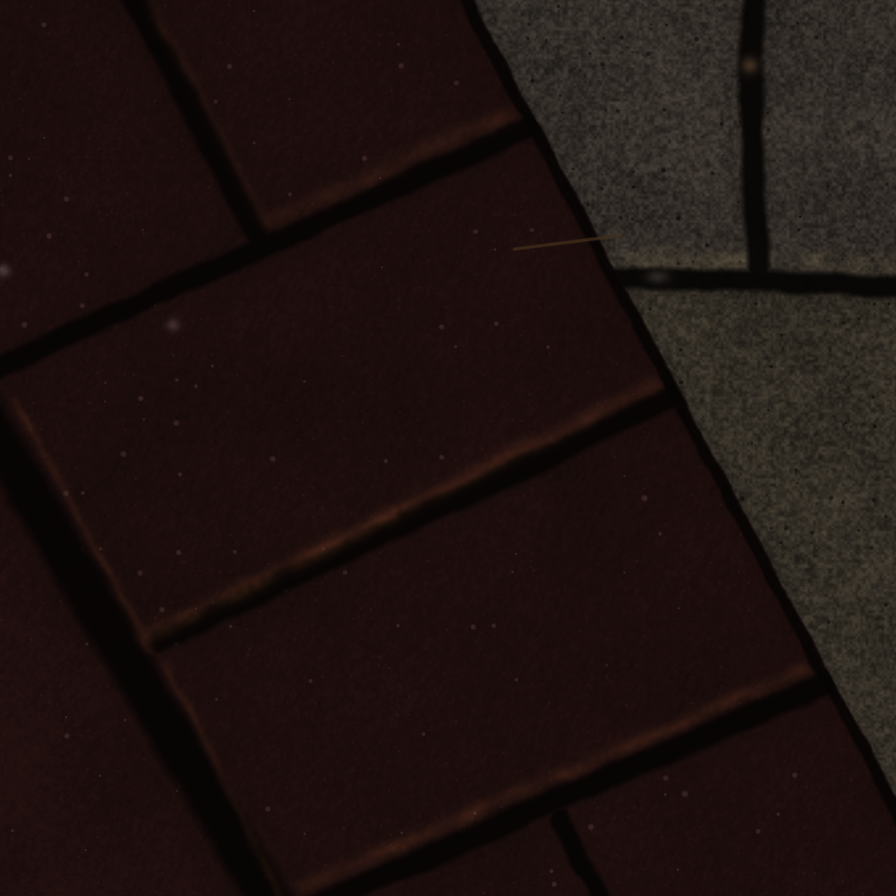
Write a Shadertoy shader that draws this texture.

```glsl
// Dim red-brown bricks laid on a slant beside grey stone slabs.
// Joints and worn edges are noisy distance fields to line segments;
// value noise gives the grain, and hashed cells scatter pale grit.

float hash(vec2 p) {
    vec3 q = fract(vec3(p.xyx) * 0.1031);
    q += dot(q, q.yzx + 33.33);
    return fract((q.x + q.y) * q.z);
}

float noise(vec2 p) {
    vec2 i = floor(p), f = fract(p);
    f = f * f * (3.0 - 2.0 * f);
    return mix(mix(hash(i), hash(i + vec2(1, 0)), f.x),
               mix(hash(i + vec2(0, 1)), hash(i + vec2(1, 1)), f.x), f.y);
}

float fbm(vec2 p) {
    float sum = 0.0, amp = 0.5;
    for (int i = 0; i < 4; i++) {
        sum += amp * noise(p);
        p = mat2(1.6, 1.2, -1.2, 1.6) * p + 7.3;
        amp *= 0.5;
    }
    return sum;
}

float segment(vec2 p, vec2 a, vec2 b) {
    vec2 ab = b - a;
    return length(p - a - ab * clamp(dot(p - a, ab) / dot(ab, ab), 0.0, 1.0));
}

// Dark core of a joint with a soft shadow around it.
float joint(float dist, float halfWidth) {
    float core = 1.0 - smoothstep(halfWidth * 0.55, halfWidth * 1.35, dist);
    return max(core, 0.4 * exp(-dist / halfWidth));
}

// Thin glow along a worn edge.
float rim(float dist, float width) {
    return exp(-dist * dist / (width * width));
}

// Sparse round grit: one possible grain per cell.
float grit(vec2 p, float cells, float chance) {
    vec2 id = floor(p * cells);
    vec2 center = 0.3 + 0.4 * vec2(hash(id + 3.1), hash(id + 8.7));
    float radius = 0.08 + 0.14 * hash(id + 5.5);
    float grain = 1.0 - smoothstep(radius * 0.4, radius, length(fract(p * cells) - center));
    return grain * step(1.0 - chance, hash(id + 14.2));
}

vec3 brickColor(vec2 p, vec2 q) {
    // Grain stretched along a diagonal.
    vec2 g = mat2(0.88, 0.47, -0.47, 0.88) * p;
    float grain = noise(g * vec2(260, 130)) + noise(p * 330.0) - 1.0;
    vec3 col = vec3(0.108, 0.051, 0.047) * (0.86 + 0.28 * fbm(p * 9.0) + 0.18 * grain);
    col *= 1.0 + 0.12 * smoothstep(0.45, 0.0, p.x + 0.6 * p.y);
    col += vec3(0.10, 0.08, 0.075) * grit(p, 48.0, 0.05);
    col += vec3(0.04, 0.022, 0.018) * grit(p + 0.37, 95.0, 0.12);

    // Joints between bricks.
    float dark = joint(segment(q, vec2(0.14, 1.02), vec2(0.29, 0.733)), 0.014);
    dark = max(dark, joint(segment(q, vec2(-0.02, 0.582), vec2(0.59, 0.858)), 0.013));
    dark = max(dark, joint(segment(q, vec2(0.175, 0.284), vec2(0.75, 0.557)), 0.014));
    dark = max(dark, joint(segment(q, vec2(0.33, -0.02), vec2(0.92, 0.237)), 0.014));
    dark = max(dark, joint(segment(q, vec2(-0.02, 0.54), vec2(0.31, -0.02)), 0.026));
    dark = max(dark, joint(segment(q, vec2(0.625, 0.085), vec2(0.68, -0.02)), 0.011));
    col = mix(col, vec3(0.024, 0.014, 0.012), dark * 0.95);

    // Worn edges: long lower rims, then faint left rims.
    float wear = 0.35 + 0.9 * noise(p * 38.0) * (0.6 + 0.6 * noise(p * 150.0));
    float lit = rim(segment(q, vec2(0.168, 0.291), vec2(0.73, 0.572)), 0.009);
    lit += 0.75 * rim(segment(q, vec2(0.34, 0.01), vec2(0.9, 0.255)), 0.008);
    lit += 0.55 * rim(segment(q, vec2(0.30, 0.753), vec2(0.57, 0.872)), 0.010);
    lit += 0.55 * rim(segment(q, vec2(0.018, 0.553), vec2(0.168, 0.275)), 0.005);
    lit += 0.45 * rim(segment(q, vec2(0.185, 0.257), vec2(0.312, 0.004)), 0.005);
    lit += 0.3 * rim(segment(q, vec2(0.165, 1.0), vec2(0.29, 0.76)), 0.007);
    return col + vec3(0.135, 0.072, 0.038) * lit * wear;
}

vec3 slabColor(vec2 p, vec2 q) {
    float lower = 1.0 - smoothstep(0.67, 0.69, p.y);
    vec3 col = mix(vec3(0.198, 0.176, 0.156), vec3(0.196, 0.175, 0.142), lower);
    float grain = noise(p * 190.0) + noise(p * 340.0) - 1.0;
    col *= 0.82 + 0.36 * fbm(p * 14.0) + 0.42 * grain;
    col *= 1.0 - 0.5 * grit(p, 60.0, 0.12);

    // Pale lip above the level joint, then the joints themselves.
    col += vec3(0.11, 0.10, 0.06) * noise(p * 45.0)
         * rim(segment(q, vec2(0.69, 0.708), vec2(1.02, 0.705)), 0.012);
    float upright = min(segment(q, vec2(0.845, 1.02), vec2(0.837, 0.93)),
                        segment(q, vec2(0.837, 0.93), vec2(0.846, 0.69)));
    float dark = max(joint(upright, 0.014),
                     joint(segment(q, vec2(0.69, 0.691), vec2(1.02, 0.680)), 0.013));
    return mix(col, vec3(0.026, 0.019, 0.015), dark * 0.95);
}

void mainImage(out vec4 fragColor, in vec2 fragCoord) {
    vec2 p = fragCoord / iResolution.xy;
    vec2 q = p + 0.009 * (vec2(fbm(p * 28.0), fbm(p * 28.0 + 40.0)) - 0.47);

    // Slanted border: positive on the slab side.
    float side = dot(q - vec2(0.527, 1.0), vec2(0.883, 0.468));
    vec3 col = mix(brickColor(p, q), slabColor(p, q), smoothstep(-0.002, 0.003, side));
    col = mix(col, vec3(0.022, 0.014, 0.012), 0.9 * joint(abs(side + 0.006), 0.007));

    // Loose straw and pebbles.
    float straw = segment(p, vec2(0.574, 0.722), vec2(0.692, 0.737));
    col = mix(col, vec3(0.26, 0.18, 0.10), 0.75 * (1.0 - smoothstep(0.0005, 0.003, straw)));
    col += vec3(0.20, 0.15, 0.10) * rim(length(p - vec2(0.837, 0.927)), 0.009);
    col += vec3(0.13, 0.12, 0.12) * rim(length(p - vec2(0.193, 0.637)), 0.007);
    col += vec3(0.17, 0.16, 0.17) * rim(length(p - vec2(0.004, 0.698)), 0.007);
    col += vec3(0.13, 0.12, 0.11) * rim(length((p - vec2(0.734, 0.691)) * vec2(0.6, 1)), 0.007);
    fragColor = vec4(col, 1.0);
}
```
